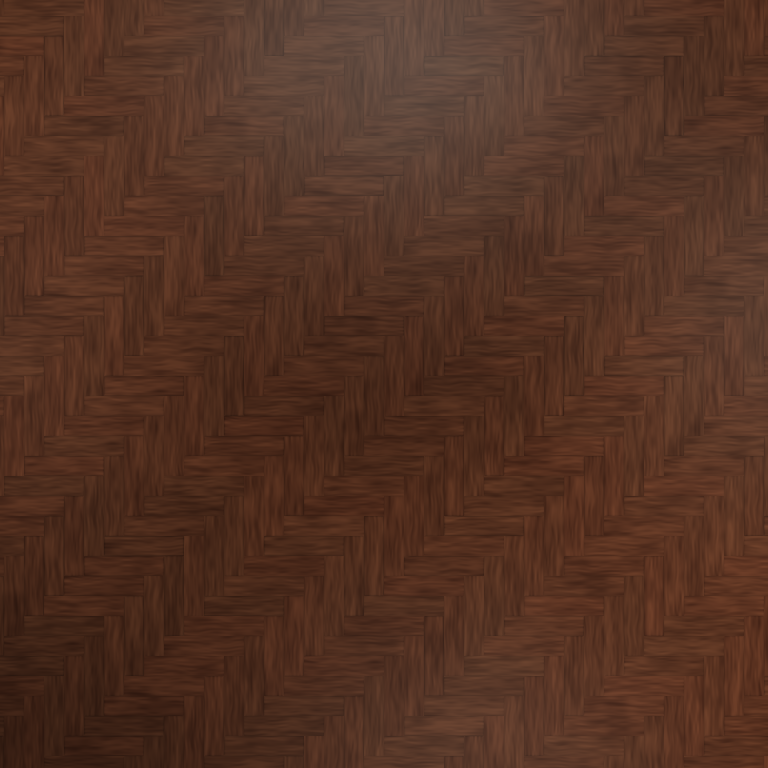
Reproduce this texture procedurally as a Shadertoy shader.

```glsl
// Dark varnished herringbone parquet: 4:1 planks on a square cell lattice,
// each with its own tone, streaked grain and faint seams, beneath a soft
// uneven sheen that greys the wood near the upper edge.

#define CELLS 38.4                      // plank widths across the canvas
#define PLANK_LENGTH 4.0                // plank length in plank widths
#define LATTICE_ORIGIN vec2(19.2, 21.6) // a plank corner, in cells
#define SEAM_WIDTH 0.05                 // half seam, in plank widths
#define SEAM_DEPTH 0.20
#define TONE_SPREAD 0.08
#define GRAIN_CONTRAST 1.05
#define DARK_WOOD vec3(0.200, 0.097, 0.057)
#define LIGHT_WOOD vec3(0.392, 0.222, 0.138)
#define SHEEN_COLOR vec3(0.62, 0.64, 0.64)

float hash(vec2 p) {
    return fract(sin(dot(p, vec2(127.1, 311.7))) * 43758.5453);
}

float valueNoise(vec2 p) {
    vec2 cell = floor(p), f = fract(p);
    f = f * f * (3.0 - 2.0 * f);
    float low = mix(hash(cell), hash(cell + vec2(1, 0)), f.x);
    float high = mix(hash(cell + vec2(0, 1)), hash(cell + vec2(1, 1)), f.x);
    return mix(low, high, f.y);
}

// Finds the plank under p: xy = position along and across it, zw = its id.
vec4 herringbone(vec2 p) {
    vec2 cell = floor(p), f = fract(p);
    float span = PLANK_LENGTH;
    float phase = mod(cell.x - cell.y + span - 1.0, 2.0 * span);
    if (phase < span) {
        return vec4(phase + f.x, f.y, cell.x - phase, cell.y);
    }
    float rise = 2.0 * span - 1.0 - phase;
    return vec4(rise + f.y, f.x, cell.x + 211.0, cell.y - rise);
}

// Streaks drawn out along the plank at three scales, centred near 0.5.
float woodGrain(vec2 local, float seed) {
    vec2 p = local + seed * vec2(61.0, 37.0);
    p.y += 0.12 * valueNoise(p * vec2(1.1, 1.5));
    float broad = valueNoise(p * vec2(0.5, 2.8));
    float streak = valueNoise(p * vec2(0.9, 6.5) + 17.0);
    float fiber = valueNoise(p * vec2(1.9, 11.0) + 43.0);
    return 0.28 * broad + 0.40 * streak + 0.32 * fiber;
}

float glow(vec2 uv, vec2 center, vec2 radius) {
    vec2 d = (uv - center) / radius;
    return exp(-dot(d, d));
}

// Share of grey light reflected in the varnish.
float sheen(vec2 uv) {
    float light = 0.008;
    light += 0.290 * glow(uv, vec2(0.51, 0.95), vec2(0.29, 0.26));
    light += 0.130 * glow(uv, vec2(1.02, 0.60), vec2(0.22, 0.26));
    light += 0.115 * glow(uv, vec2(0.62, 0.00), vec2(0.25, 0.21));
    light += 0.050 * glow(uv, vec2(0.00, 0.62), vec2(0.20, 0.30));
    return light * mix(0.92, 1.08, valueNoise(uv * 9.0));
}

// Warm light on the wood itself: strong at the right and left, weak below left.
float exposure(vec2 uv) {
    float gain = 1.0;
    gain += 0.16 * glow(uv, vec2(0.95, 0.25), vec2(0.36, 0.45));
    gain += 0.12 * glow(uv, vec2(0.05, 0.68), vec2(0.25, 0.35));
    gain -= 0.28 * glow(uv, vec2(0.0, 0.02), vec2(0.34, 0.28));
    gain -= 0.08 * glow(uv, vec2(0.42, 0.46), vec2(0.30, 0.18));
    return gain;
}

void mainImage(out vec4 fragColor, in vec2 fragCoord) {
    vec2 uv = fragCoord / iResolution.xy;
    float pixel = CELLS / min(iResolution.x, iResolution.y);

    // Plank under this point
    vec4 plank = herringbone(uv * CELLS - LATTICE_ORIGIN);
    vec2 local = plank.xy;
    float seed = hash(plank.zw);

    // Wood: grain plus a tone for each plank
    float grain = 0.5 + GRAIN_CONTRAST * (woodGrain(local, seed) - 0.5);
    grain += TONE_SPREAD * (hash(plank.zw + 7.3) - 0.5);
    vec3 color = mix(DARK_WOOD, LIGHT_WOOD, clamp(grain, 0.0, 1.0));
    color.r *= mix(0.98, 1.03, hash(plank.zw + 19.1));

    // Seams, nearly closed around most planks
    vec2 border = min(local, vec2(PLANK_LENGTH, 1.0) - local);
    float edge = min(border.x, border.y);
    float seam = 1.0 - smoothstep(0.0, SEAM_WIDTH + pixel, edge);
    float gap = hash(plank.zw + 3.7);
    color *= 1.0 - SEAM_DEPTH * seam * mix(0.15, 1.0, gap * gap);

    // Wear: cloudy stain under uneven light
    float stain = valueNoise(uv * 6.0 + 5.0) + 0.5 * valueNoise(uv * 15.0);
    color *= mix(0.93, 1.07, stain / 1.5) * exposure(uv);

    // Varnish
    color = mix(color, SHEEN_COLOR, sheen(uv));
    fragColor = vec4(color, 1.0);
}
```
